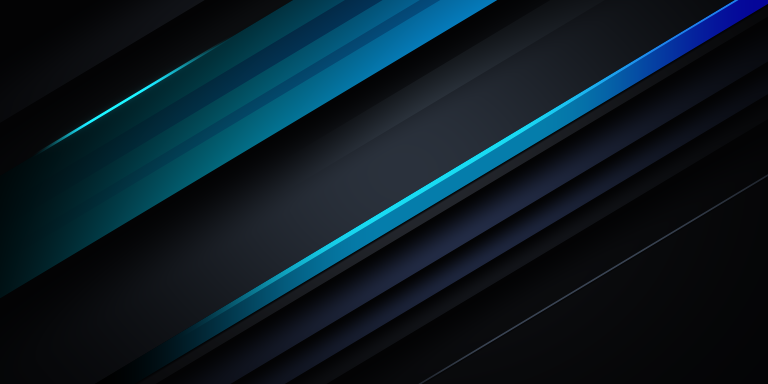
Give the GLSL for this background, as a WebGL 2 fragment shader.

```glsl
#version 300 es
precision highp float;
// Dark slanted panels with a broad teal-blue band and a glowing cyan stripe.

uniform vec2 u_resolution;
out vec4 fragColor;

// Positions are in canvas heights; depth grows across the slanted layers.
const float SLOPE = 0.6;
const vec2 LIGHT_CENTER = vec2(1.05, 0.55);
const vec2 LIGHT_RADIUS = vec2(0.75, 0.60);
const vec2 BAND = vec2(0.458, 0.777);
const vec2 STRIPE = vec2(1.148, 1.210);
const float HAIRLINE = 1.656;

const vec3 BLACK = vec3(0.010, 0.011, 0.015);
const vec3 TEAL = vec3(0.01, 0.42, 0.50);
const vec3 BLUE = vec3(0.02, 0.46, 0.70);
const vec3 NAVY = vec3(0.02, 0.20, 0.42);
const vec3 AZURE = vec3(0.02, 0.49, 0.67);
const vec3 INDIGO = vec3(0.02, 0.02, 0.60);
const vec3 CYAN = vec3(0.10, 0.86, 0.95);
const vec3 SKY = vec3(0.12, 0.50, 0.92);
const vec3 SHEEN = vec3(0.045, 0.055, 0.060);
const vec3 STEEL = vec3(0.22, 0.26, 0.32);

// Each panel: start depth, end depth, length of the shadow at its start.
const int PANEL_COUNT = 9;
const vec3 PANELS[PANEL_COUNT] = vec3[](
    vec3(0.130, 0.320, 0.16), vec3(0.320, 0.458, 0.13),
    vec3(0.777, 1.148, 0.23), vec3(1.210, 1.243, 0.01),
    vec3(1.243, 1.360, 0.11), vec3(1.360, 1.445, 0.08),
    vec3(1.445, 1.510, 0.06), vec3(1.510, 1.656, 0.12),
    vec3(1.656, 2.400, 0.01));
const vec3 PANEL_COLORS[PANEL_COUNT] = vec3[](
    vec3(0.16, 0.18, 0.22), vec3(0.07, 0.08, 0.09),
    vec3(0.155, 0.182, 0.22), vec3(0.13, 0.14, 0.16),
    vec3(0.14, 0.18, 0.29), vec3(0.13, 0.17, 0.28),
    vec3(0.08, 0.09, 0.11), vec3(0.05, 0.055, 0.065),
    vec3(0.055, 0.060, 0.070));

float pixel;

// Smooth coverage of the interval from a to b.
float slab(float depth, float a, float b) {
    return smoothstep(a - pixel, a + pixel, depth)
         * (1.0 - smoothstep(b - pixel, b + pixel, depth));
}

// Smooth rise and fall along the length of a line.
float envelope(float x, float start, float peak, float fall, float end) {
    return smoothstep(start, peak, x) * (1.0 - smoothstep(fall, end, x));
}

vec3 darkPanels(float depth, float x, float light) {
    vec3 color = BLACK;
    for (int i = 0; i < PANEL_COUNT; i++) {
        vec3 panel = PANELS[i];
        float shade = smoothstep(0.0, panel.z, depth - panel.x);
        color += PANEL_COLORS[i] * slab(depth, panel.x, panel.y) * shade * light;
    }
    // Pale strip lying in the shadow of the blue band
    return color + SHEEN * slab(depth, 0.860, 0.945) * smoothstep(0.7, 1.2, x) * light;
}

vec3 blueBand(float depth, float x) {
    float across = clamp((depth - BAND.x) / (BAND.y - BAND.x), 0.0, 1.0);
    vec3 color = mix(TEAL, BLUE, smoothstep(0.5, 1.2, x));
    color *= mix(0.45, 1.05, across);
    // Darker strips inside the band
    float strips = 0.65 * slab(depth, 0.539, 0.598) + 0.45 * slab(depth, 0.656, 0.688);
    color = mix(color, NAVY * (0.4 + 0.6 * across), strips * smoothstep(-0.1, 0.8, x));
    return color * smoothstep(-0.25, 0.75, x);
}

vec3 glowStripe(float depth, float x) {
    vec3 color = mix(AZURE, INDIGO, smoothstep(1.4, 2.0, x));
    color *= smoothstep(0.25, 1.0, x);
    // Bright upper rim, thinning to the right
    float rimWidth = mix(0.014, 0.006, smoothstep(1.2, 1.8, x));
    float rim = slab(depth, STRIPE.x, STRIPE.x + rimWidth);
    vec3 rimColor = mix(CYAN, SKY, smoothstep(1.3, 1.8, x));
    return mix(color, rimColor, rim * smoothstep(0.45, 1.0, x));
}

void main() {
    vec2 p = gl_FragCoord.xy / u_resolution.y;
    p.x *= 2.0 * u_resolution.y / u_resolution.x;
    float depth = 1.0 - p.y + SLOPE * p.x;
    pixel = 0.6 * length(vec2(1.0, SLOPE)) / u_resolution.y;

    vec2 offset = (p - LIGHT_CENTER) / LIGHT_RADIUS;
    float light = exp(-dot(offset, offset));

    vec3 color = darkPanels(depth, p.x, light);
    color = mix(color, blueBand(depth, p.x), slab(depth, BAND.x, BAND.y));
    color = mix(color, glowStripe(depth, p.x), slab(depth, STRIPE.x, STRIPE.y));

    // Cyan highlight on the upper edge of the band
    float edge = abs(depth - BAND.x);
    float edgeLight = envelope(p.x, 0.08, 0.25, 0.35, 0.62);
    float core = 1.0 - smoothstep(0.002, 0.002 + 2.0 * pixel, edge);
    color = mix(color, CYAN, core * edgeLight);
    color += 0.15 * CYAN * exp(-edge / 0.008) * edgeLight;

    // Faint hairline across the lower right
    float hair = slab(depth, HAIRLINE - 0.0025, HAIRLINE + 0.0025);
    color = mix(color, STEEL, hair * envelope(p.x, 0.9, 1.3, 1.6, 2.4));

    fragColor = vec4(color, 1.0);
}
```
